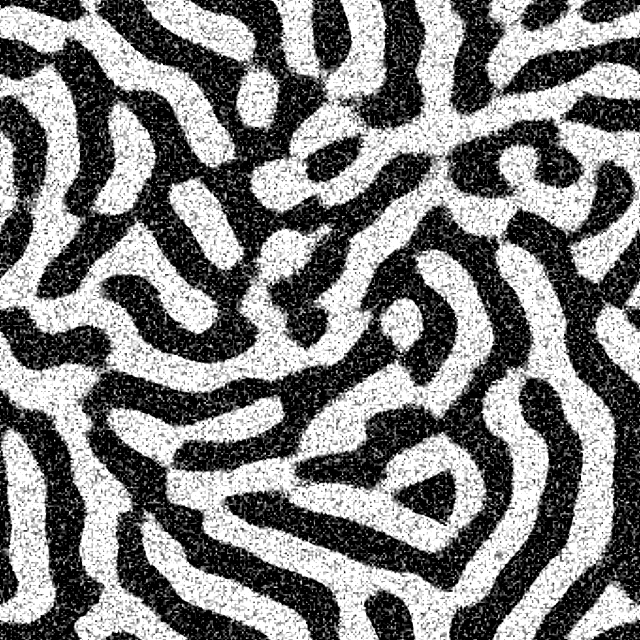
This pattern is drawn by a three.js fragment shader. Its source:

```glsl
varying vec2 vUv;

const float PI = 3.14159265;
const int WAVES = 32;
const int TAPS = 10;
const float STRIPES = 9.8;       // mean stripe periods across the canvas
const float STRIPE_SPREAD = 5.0; // range of those periods
const float ALIGNMENT = 1.1;     // how strongly stripes follow the flow
const float CLIP_GAIN = 2.2;
const float GRAIN_CELLS = 340.0;
const float GRAIN_STRENGTH = 0.36;
const float EDGE_SOFTNESS = 0.42;
const float INK = 0.0;
const float PAPER = 1.0;

// Sine-free hash, three values in 0..1
vec3 hash3(vec2 cell) {
  vec3 q = fract(cell.xyx * vec3(0.1031, 0.1030, 0.0973));
  q += dot(q, q.yxz + 33.33);
  return fract((q.xxy + q.yzz) * q.zyx);
}

// Whole-numbered wave vector (xy) on a ring, with random phase (z)
vec3 makeWave(float index, float count, float radius, float spread) {
  vec3 rnd = hash3(vec2(index + 3.0, count + 17.0));
  float angle = PI * (index + rnd.x) / count;
  float size = radius + spread * (rnd.y - 0.5);
  vec2 k = floor(size * vec2(cos(angle), sin(angle)) + 0.5);
  return vec3(k, rnd.z) * 2.0 * PI;
}

// Slowly turning direction, stored as a doubled angle
vec2 flow(vec2 p) {
  vec2 sum = vec2(0.0);
  for (int i = 0; i < 6; i++) {
    vec3 wave = makeWave(float(i), 6.0, 2.2, 1.6);
    float phase = dot(wave.xy, p) + wave.z;
    sum += vec2(cos(phase), sin(phase));
  }
  return sum / (length(sum) + 0.5);
}

// Larger for waves that run along the flow
float flowWeight(vec2 k, vec2 direction, float alignment) {
  vec2 doubled = vec2(k.x * k.x - k.y * k.y, 2.0 * k.x * k.y) / dot(k, k);
  return exp(alignment * dot(doubled, direction));
}

float softClip(float x) {
  return x * inversesqrt(1.0 + x * x);
}

// Periodic random field, limited to about -1..1; w holds the amplitude
float waveField(vec2 p, vec4 waves[WAVES], float gain) {
  float sum = 0.0;
  for (int i = 0; i < WAVES; i++) {
    sum += waves[i].w * cos(dot(waves[i].xy, p) + waves[i].z);
  }
  return softClip(gain * sum);
}

float ringMean(vec2 p, vec4 waves[WAVES], float radius, float gain) {
  float sum = 0.0;
  for (int i = 0; i < TAPS; i++) {
    float angle = 2.0 * PI * float(i) / float(TAPS);
    sum += waveField(p + radius * vec2(cos(angle), sin(angle)), waves, gain);
  }
  return sum / float(TAPS);
}

// Local activation minus surrounding inhibition
float labyrinth(vec2 p, vec4 waves[WAVES], float period) {
  float center = waveField(p, waves, CLIP_GAIN);
  float inner = ringMean(p, waves, 0.18 * period, CLIP_GAIN);
  float outer = ringMean(p, waves, 0.61 * period, CLIP_GAIN);
  return mix(center, inner, 0.6) - 1.2 * outer;
}

float cellGrain(vec2 cell, float cells) {
  vec3 rnd = hash3(mod(cell, cells));
  return 2.0 * (rnd.x + rnd.y + rnd.z - 1.5);
}

// Smoothly joined grain that wraps at the canvas edge
float grain(vec2 p, float cells) {
  vec2 cell = floor(p * cells);
  vec2 f = smoothstep(0.0, 1.0, fract(p * cells));
  vec2 e = vec2(1.0, 0.0);
  float low = mix(cellGrain(cell, cells), cellGrain(cell + e.xy, cells), f.x);
  float high = mix(cellGrain(cell + e.yx, cells), cellGrain(cell + e.xx, cells), f.x);
  return mix(low, high, f.y);
}

void main() {
  // Waves weighted by the local flow, with unit total energy
  vec4 waves[WAVES];
  vec2 direction = flow(vUv);
  float energy = 0.0;
  for (int i = 0; i < WAVES; i++) {
    vec3 wave = makeWave(float(i), float(WAVES), STRIPES, STRIPE_SPREAD);
    float weight = flowWeight(wave.xy, direction, ALIGNMENT);
    waves[i] = vec4(wave, weight);
    energy += 0.5 * weight * weight;
  }
  for (int i = 0; i < WAVES; i++) waves[i].w *= inversesqrt(energy);

  float field = labyrinth(vUv, waves, 1.0 / STRIPES);
  float mask = smoothstep(-EDGE_SOFTNESS, EDGE_SOFTNESS, field);
  float tone = mix(INK, PAPER, mask) + GRAIN_STRENGTH * grain(vUv, GRAIN_CELLS);
  gl_FragColor = vec4(vec3(clamp(tone, 0.0, 1.0)), 1.0);
}
```
